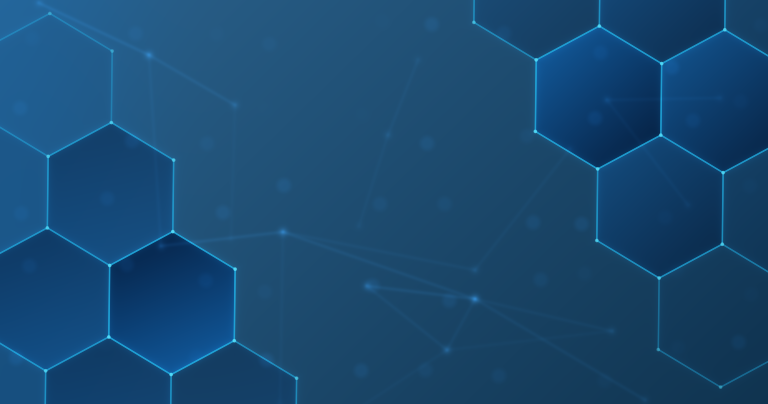
A WebGL 1 fragment shader for this background:

```glsl
precision highp float;
// Blue technology backdrop: a diagonal gradient, a faint network of glowing
// links with soft specks, and two clusters of translucent outlined hexagons.
// Each cluster is a slightly skewed hexagonal lattice drawn row by row.
uniform vec2 u_resolution;

const float HEIGHT = 4.04; // canvas height in scene units

float hash(vec2 p) {
  return fract(sin(dot(p, vec2(127.1, 311.7))) * 43758.5);
}

// Soft line between two glowing nodes
float link(vec2 p, vec2 a, vec2 b, float strength) {
  vec2 ab = b - a;
  float t = clamp(dot(p - a, ab) / dot(ab, ab), 0.0, 1.0);
  float d = length(p - a - ab * t);
  float da = length(p - a), db = length(p - b);
  float nodes = exp(-da * da * 500.0) + exp(-db * db * 500.0);
  return strength * (0.45 * exp(-d * d * 2500.0) + 0.5 * nodes);
}

float network(vec2 p) {
  vec2 hub = vec2(4.75, 1.05), star = vec2(2.83, 1.72);
  vec2 west = vec2(3.67, 1.18), south = vec2(4.47, 0.54);
  vec2 high = vec2(1.49, 3.49), east = vec2(6.12, 0.73);
  float g = link(p, vec2(0.39, 4.01), high, 0.6);
  g += link(p, high, vec2(2.35, 2.99), 0.5);
  g += link(p, high, vec2(1.61, 1.58), 0.25);
  g += link(p, vec2(2.35, 2.99), vec2(2.31, 1.65), 0.15);
  g += link(p, vec2(1.61, 1.58), star, 0.6);
  g += link(p, star, hub, 0.5);
  g += link(p, star, vec2(4.75, 1.34), 0.3);
  g += link(p, star, vec2(2.8, 0.0), 0.2);
  g += link(p, west, hub, 0.6);
  g += link(p, west, south, 0.35);
  g += link(p, hub, south, 0.3);
  g += link(p, hub, east, 0.3);
  g += link(p, hub, vec2(6.45, 0.04), 0.4);
  g += link(p, vec2(4.75, 1.34), vec2(5.7, 2.55), 0.25);
  g += link(p, south, east, 0.2);
  g += link(p, south, vec2(3.5, -0.1), 0.2);
  g += link(p, vec2(4.18, 3.44), vec2(3.88, 2.69), 0.25);
  g += link(p, vec2(3.88, 2.69), vec2(3.59, 1.78), 0.2);
  g += link(p, vec2(6.07, 3.04), vec2(7.2, 3.06), 0.3);
  g += link(p, vec2(6.07, 3.04), vec2(6.88, 1.99), 0.25);
  return g;
}

// One jittered soft speck per square cell
float specks(vec2 p) {
  vec2 cell = floor(p / 0.8);
  vec2 jitter = vec2(hash(cell), hash(cell + 17.0)) - 0.5;
  float d = length(fract(p / 0.8) - 0.5 - 0.6 * jitter);
  return hash(cell + 5.0) * (1.0 - smoothstep(0.04, 0.13, d));
}

// side is -1 for a cluster growing to the left, +1 to the right
vec3 cluster(vec3 color, vec2 p, float side, vec2 focus, vec2 lightDir) {
  // Skewed lattice space in which each hexagon is one unit wide
  vec2 q = vec2(p.x - 0.0117 * p.y, 1.0133 * (p.y + 0.0295 * p.x)) / 1.255;
  float px = HEIGHT / (1.255 * u_resolution.y);
  float outline = 0.0, halo = 0.0, dots = 0.0;

  for (int row = -2; row <= 1; row++) {
    for (int i = 0; i < 3; i++) {
      float r = float(row);
      vec2 center = vec2(side * float(i) - 0.5 * r, 0.866 * r);
      vec2 l = q - center, v = abs(l);
      float d = max(v.x, dot(v, vec2(0.5, 0.866))) - 0.5;
      float corner = min(length(v - vec2(0.0, 0.577)),
                         length(v - vec2(0.5, 0.289)));
      vec2 away = center - focus;
      float presence = exp(-0.75 * dot(away, away));

      // Translucent glass, lit along one diagonal
      float light = clamp(0.5 + dot(l, lightDir), 0.0, 1.0);
      light *= mix(0.45, 1.0, presence);
      vec3 glass = mix(vec3(0.01, 0.11, 0.25), vec3(0.06, 0.36, 0.64), light);
      float inside = 1.0 - smoothstep(-0.5 * px, 0.5 * px, d);
      color = mix(color, glass, 0.92 * presence * inside);

      // Neighbours share an edge, so the brighter outline wins
      float edge = mix(0.25, 1.0, sqrt(presence));
      float thin = 1.0 - smoothstep(0.002, 0.003 + px, abs(d));
      outline = max(outline, edge * thin);
      halo = max(halo, edge * exp(-abs(d) * 45.0));
      dots = max(dots, edge * (1.0 - smoothstep(0.008, 0.012 + px, corner)));
    }
  }
  color += vec3(0.01, 0.07, 0.10) * halo;
  color = mix(color, vec3(0.13, 0.70, 0.90), 0.8 * outline);
  return mix(color, vec3(0.35, 0.90, 1.0), 0.85 * dots);
}

void main() {
  vec2 uv = gl_FragCoord.xy / u_resolution;
  vec2 p = gl_FragCoord.xy * HEIGHT / u_resolution.y;

  // Gradient from the lighter upper left to the dark lower right
  float shade = clamp(0.65 * uv.x + 0.35 * (1.0 - uv.y), 0.0, 1.0);
  vec3 color = mix(vec3(0.17, 0.39, 0.56), vec3(0.06, 0.20, 0.31), shade);
  color += vec3(-0.03, 0.01, 0.05) * (1.0 - smoothstep(0.0, 0.3, uv.x));

  color = cluster(color, p - vec2(1.105, 2.10), -1.0,
                  vec2(0.3, -0.866), vec2(0.35, -0.75));
  color = cluster(color, p - vec2(5.985, 3.065), 1.0,
                  vec2(0.4, 0.0), vec2(-0.65, 0.65));

  // Faint light on top
  color += vec3(0.08, 0.22, 0.34) * 0.6 * network(p);
  color += vec3(0.01, 0.035, 0.06) * specks(p);
  gl_FragColor = vec4(color, 1.0);
}
```
